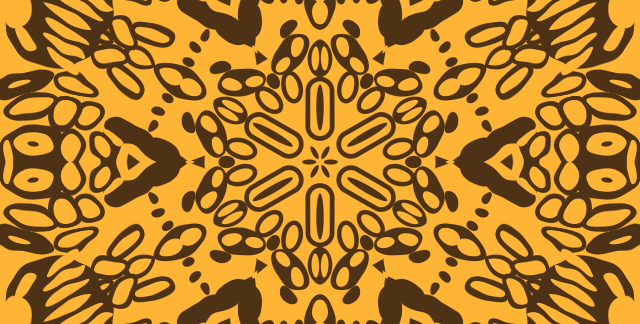
A WebGL 1 fragment shader for this pattern:

```glsl
precision highp float;
// Sixfold kaleidoscope of dark organic rings, petals and leaves on amber.
uniform vec2 u_resolution;

#define VIEW_HEIGHT 3.9
#define WOBBLE 0.08
#define WOBBLE_SCALE 4.5
#define AMBER vec3(0.995, 0.71, 0.21)
#define BROWN vec3(0.305, 0.195, 0.085)

const float SECTOR = 1.0471976;
float ink = 0.0;
float soft;

float hash(vec2 p) {
  vec3 h = fract(p.xyx * 0.1031);
  h += dot(h, h.yzx + 33.33);
  return fract((h.x + h.y) * h.z);
}

float noise(vec2 p) {
  vec2 i = floor(p), f = fract(p);
  f = f * f * (3.0 - 2.0 * f);
  return mix(mix(hash(i), hash(i + vec2(1, 0)), f.x),
             mix(hash(i + vec2(0, 1)), hash(i + 1.0), f.x), f.y);
}

// Ellipse distance, scaled by its gradient to keep the rim evenly sharp
float oval(vec2 p, vec2 center, vec2 radii, float tilt) {
  float c = cos(tilt), s = sin(tilt);
  p -= center;
  p = vec2(c * p.x + s * p.y, c * p.y - s * p.x) / radii;
  float k = length(p);
  return k < 0.3 ? -0.7 * min(radii.x, radii.y) : k * (k - 1.0) / length(p / radii);
}

float capsule(vec2 p, vec2 a, vec2 b, float r) {
  vec2 d = b - a;
  return length(p - a - d * clamp(dot(p - a, d) / dot(d, d), 0.0, 1.0)) - r;
}

// Triangle on the x axis, opening from its tip to its base
float arrow(vec2 p, float tip, float base, float slope) {
  return max((abs(p.y) - (p.x - tip) * slope) / sqrt(1.0 + slope * slope), p.x - base);
}

float cover(float d) { return 1.0 - smoothstep(-soft, soft, d); }
void paint(float d) { ink = max(ink, cover(d)); }
void carve(float d) { ink = min(ink, 1.0 - cover(d)); }

void ring(vec2 p, vec2 center, vec2 radii, float tilt, float wall) {
  paint(oval(p, center, radii, tilt));
  carve(oval(p, center, radii - wall, tilt));
}

void main() {
  vec2 p = (gl_FragCoord.xy - 0.5 * u_resolution) / u_resolution.y * VIEW_HEIGHT;
  soft = 0.7 * VIEW_HEIGHT / u_resolution.y;

  // Fold into one mirrored half sector: q follows its lower axis, w its upper
  float angle = mod(atan(p.y, p.x + 1e-6), SECTOR);
  angle = min(angle, SECTOR - angle);
  vec2 q = length(p) * vec2(cos(angle), sin(angle));
  vec2 bend = vec2(noise(q * WOBBLE_SCALE), noise(q * WOBBLE_SCALE + 17.0)) - 0.5;
  q += bend * WOBBLE * smoothstep(0.4, 2.4, length(p));
  vec2 w = vec2(0.866 * q.x + 0.5 * q.y, 0.5 * q.x - 0.866 * q.y);

  // Central star and long petals
  paint(oval(q, vec2(0.13, 0.0), vec2(0.085, 0.03), 0.0));
  paint(capsule(w, vec2(0.43, 0.0), vec2(0.86, 0.0), 0.175));
  carve(capsule(w, vec2(0.43, 0.0), vec2(0.86, 0.0), 0.118));
  paint(oval(w, vec2(0.66, 0.0), vec2(0.28, 0.045), 0.0));

  // Teardrop pairs and their arrowheads
  ring(q, vec2(0.95, 0.16), vec2(0.2, 0.125), 0.3, 0.055);
  paint(oval(q, vec2(1.12, 0.0), vec2(0.1, 0.07), 0.0));
  paint(arrow(vec2(2.9 - q.x, q.y), 1.36, 1.5, 0.5));

  // Paired eyes and leaves around the wheel
  paint(oval(w, vec2(1.25, 0.0), vec2(0.22, 0.15), 0.0));
  carve(oval(w, vec2(1.25, 0.06), vec2(0.14, 0.045), 0.0));
  paint(oval(w, vec2(1.29, 0.37), vec2(0.29, 0.17), -0.7));
  carve(oval(w, vec2(1.38, 0.28), vec2(0.12, 0.07), -0.3));
  carve(oval(w, vec2(1.17, 0.45), vec2(0.11, 0.07), -0.7));
  paint(oval(w, vec2(1.6, 0.38), vec2(0.13, 0.075), -0.6));

  // Linked lobes and loose dots
  paint(oval(w, vec2(1.94, 0.0), vec2(0.36, 0.19), 0.0));
  carve(oval(w, vec2(1.8, 0.0), vec2(0.15, 0.1), 0.0));
  carve(oval(w, vec2(2.08, 0.0), vec2(0.15, 0.1), 0.0));
  for (int i = 0; i < 3; i++) {
    float k = float(i);
    paint(oval(w, vec2(1.97, 0.25 + 0.2 * k), vec2(0.075, 0.05), 0.7 * k));
  }

  // Broad dark crown with nested triangles
  paint(oval(q, vec2(1.95, 0.0), vec2(0.26, 0.3), 0.0));
  paint(arrow(q, 1.6, 1.85, 0.75));
  paint(capsule(q, vec2(2.05, 0.18), vec2(2.45, 0.44), 0.13));
  paint(oval(q, vec2(2.42, 0.1), vec2(0.27, 0.36), 0.0));
  carve(arrow(q, 1.93, 2.42, 0.52));
  paint(arrow(q, 2.16, 2.32, 0.6));
  carve(oval(q, vec2(2.5, 0.31), vec2(0.13, 0.05), 0.7));
  ring(q, vec2(2.64, 0.17), vec2(0.15, 0.21), -0.5, 0.06);

  // Outer chain of rings
  ring(w, vec2(2.5, 0.0), vec2(0.23, 0.14), 0.0, 0.055);
  ring(w, vec2(2.5, 0.33), vec2(0.27, 0.13), -0.3, 0.065);
  ring(w, vec2(2.83, 0.17), vec2(0.25, 0.13), 0.3, 0.055);
  ring(w, vec2(3.02, 0.0), vec2(0.17, 0.1), 0.0, 0.05);
  ring(q, vec2(2.79, 0.56), vec2(0.2, 0.17), -0.7, 0.06);
  ring(q, vec2(2.95, 0.95), vec2(0.28, 0.12), 0.4, 0.06);
  ring(q, vec2(3.09, 0.58), vec2(0.19, 0.23), 0.5, 0.07);

  // Edge masses, eyes and streaks
  paint(oval(q, vec2(3.6, 0.95), vec2(0.4, 0.14), -0.3));
  ring(q, vec2(3.47, 0.68), vec2(0.34, 0.16), -0.25, 0.07);
  carve(oval(q, vec2(3.64, 0.95), vec2(0.14, 0.035), -0.3));
  paint(oval(q, vec2(3.43, 0.1), vec2(0.43, 0.37), 0.0));
  carve(oval(q, vec2(3.42, 0.21), vec2(0.24, 0.15), 0.15));
  carve(oval(q, vec2(3.74, 0.1), vec2(0.055, 0.16), 0.0));
  paint(oval(q, vec2(3.42, 0.2), vec2(0.07, 0.03), 0.3));
  ring(q, vec2(3.0, 0.17), vec2(0.16, 0.23), 0.0, 0.06);

  // Corner mass cut by parallel slots
  paint(oval(w, vec2(3.58, 0.2), vec2(0.58, 0.47), 0.3));
  for (int i = 0; i < 4; i++) {
    float k = float(i);
    carve(oval(w, vec2(3.48 - 0.06 * k, 0.17 * k), vec2(0.34 - 0.03 * k, 0.06), -0.06 * k));
  }
  carve(oval(w, vec2(4.08, 0.24), vec2(0.2, 0.2), 0.0));
  carve(oval(w, vec2(3.82, 0.46), vec2(0.2, 0.07), -0.5));
  gl_FragColor = vec4(mix(AMBER, BROWN, ink), 1.0);
}
```
